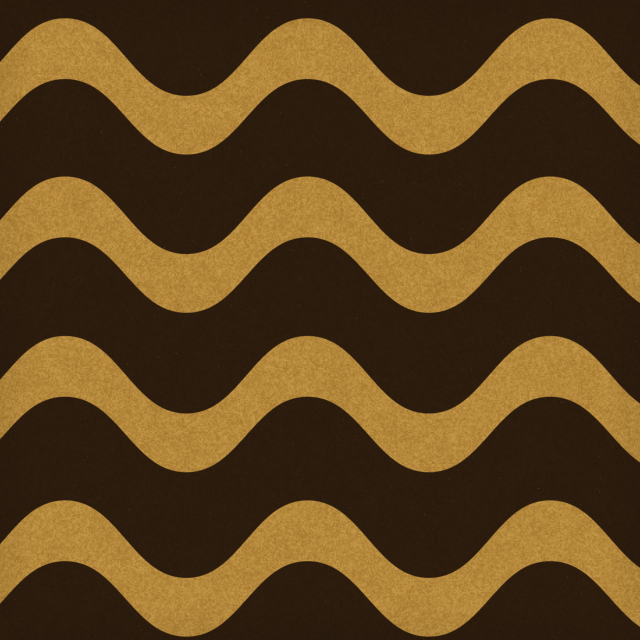
Write a WebGL 2 fragment shader that draws this pattern.

```glsl
#version 300 es
precision highp float;
// Four wavy ochre bands on dark brown, with a fine printed-paper grain.

uniform vec2 u_resolution;
out vec4 fragColor;

const float TAU = 6.2831853;
const float WAVELENGTH = 0.379;
const float CREST_X = 0.1016;
const float AMPLITUDE = 0.0598;
const float HALF_WIDTH = 0.0467;
const float CREST_SWELL = 0.0008;  // bands are a touch thicker at crests
const float ROUNDNESS = 0.035;     // third harmonic, broadens the turns
const vec4 BAND_HEIGHTS = vec4(0.8642, 0.6169, 0.3678, 0.1109);

const vec3 BROWN = vec3(0.169, 0.108, 0.052);
const vec3 OCHRE = vec3(0.708, 0.534, 0.234);

float hash(vec2 p) {
    vec3 q = fract(vec3(p.xyx) * 0.1031);
    q += dot(q, q.yzx + 33.33);
    return fract((q.x + q.y) * q.z);
}

float valueNoise(vec2 p) {
    vec2 cell = floor(p);
    vec2 f = fract(p);
    f = f * f * (3.0 - 2.0 * f);
    float low = mix(hash(cell), hash(cell + vec2(1.0, 0.0)), f.x);
    float high = mix(hash(cell + vec2(0.0, 1.0)), hash(cell + vec2(1.0)), f.x);
    return mix(low, high, f.y);
}

// Wave height in -1..1 (x) and its derivative by phase (y).
vec2 roundedWave(float phase, float roundness) {
    float height = cos(phase) - roundness * cos(3.0 * phase);
    float slope = -sin(phase) + 3.0 * roundness * sin(3.0 * phase);
    return vec2(height, slope) / (1.0 - roundness);
}

// Approximate signed distance to one band, negative inside.
float bandDistance(vec2 p, float baseY, vec2 wave) {
    float offset = abs(p.y - baseY - AMPLITUDE * wave.x);
    float slope = AMPLITUDE * wave.y * TAU / WAVELENGTH;
    float halfWidth = HALF_WIDTH + CREST_SWELL * wave.x;
    return (offset - halfWidth) / sqrt(1.0 + slope * slope);
}

// Layered grain, centred on zero.
float grain(vec2 p) {
    float fine = valueNoise(p * 460.0) - 0.5;
    float medium = valueNoise(p * 210.0 + 17.0) - 0.5;
    float mottle = valueNoise(p * 38.0 + 51.0) - 0.5;
    return 0.65 * fine + 0.30 * medium + 0.12 * mottle;
}

// Sparse pale flecks with random strength.
float flecks(vec2 p, float density) {
    vec2 cell = floor(p * density);
    vec2 centre = 0.3 + 0.4 * vec2(hash(cell + 7.0), hash(cell + 19.0));
    float dotShape = 1.0 - smoothstep(0.1, 0.3, length(fract(p * density) - centre));
    return dotShape * smoothstep(0.985, 1.0, hash(cell + 31.0));
}

void main() {
    vec2 p = gl_FragCoord.xy / u_resolution;
    float pixel = 1.0 / min(u_resolution.x, u_resolution.y);

    // Nearest band
    vec2 wave = roundedWave(TAU * (p.x - CREST_X) / WAVELENGTH, ROUNDNESS);
    float distanceToBand = 1.0;
    for (int i = 0; i < 4; i++) {
        distanceToBand = min(distanceToBand, bandDistance(p, BAND_HEIGHTS[i], wave));
    }
    float ink = 1.0 - smoothstep(-0.8 * pixel, 0.8 * pixel, distanceToBand);

    // Paper and ink texture
    float texture0 = grain(p);
    vec3 ground = BROWN * (1.0 + 0.22 * texture0);
    ground += vec3(0.10, 0.07, 0.03) * flecks(p, 200.0);
    vec3 band = OCHRE + vec3(0.15, 0.15, 0.12) * texture0;
    vec3 color = mix(ground, band, ink);

    // Slight darkening toward the borders
    vec2 border = min(p, 1.0 - p);
    color *= mix(0.95, 1.0, smoothstep(0.0, 0.06, min(border.x, border.y)));

    fragColor = vec4(color, 1.0);
}
```
